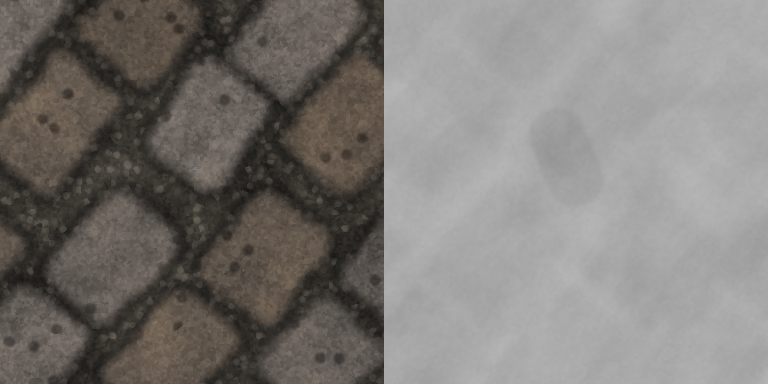
This texture is drawn by a Shadertoy shader. Its source:

```glsl
// Two square panels side by side: dark weathered cobblestones on a slanted
// lattice, and a pale grey surface map of the same paving. Stones are rounded
// boxes; grit is cellular noise and soft stains are layered, warped sines.

const vec2 FIRST_STONE = vec2(0.534, 0.674);
const vec2 STEP_ACROSS = vec2(0.390, -0.010);
const vec2 STEP_DOWN = vec2(0.155, -0.305);
const float STONE_ANGLE = -0.68;

const vec3 STONE_GREY = vec3(0.415, 0.388, 0.368);
const vec3 STONE_BROWN = vec3(0.395, 0.345, 0.295);
const vec3 SOIL = vec3(0.225, 0.212, 0.190);
const vec3 RIM = vec3(0.165, 0.155, 0.142);

vec2 hash2(vec2 p) {
    vec3 q = fract(p.xyx * vec3(0.1031, 0.1030, 0.0973));
    q += dot(q, q.yzx + 33.33);
    return fract((q.xx + q.yz) * q.zy);
}

mat2 rotation(float a) {
    return mat2(cos(a), sin(a), -sin(a), cos(a));
}

// Cellular noise: x = distance to the nearest point, y = its random value
vec2 cells(vec2 p) {
    vec2 base = floor(p), best = vec2(9.0, 0.0);
    for (int y = -1; y <= 1; y++)
    for (int x = -1; x <= 1; x++) {
        vec2 id = base + vec2(x, y);
        vec2 h = hash2(id);
        float d = length(id + h - p);
        if (d < best.x) best = vec2(d, fract(h.x * 7.3 + h.y * 3.1));
    }
    return best;
}

// Layered sines, each octave turned and bent by the one before
float clouds(vec2 p) {
    float sum = 0.0, amp = 0.5, bend = 0.0;
    for (int i = 0; i < 6; i++) {
        p = rotation(1.1) * p * 1.75 + 2.3;
        vec2 w = p + 1.4 * sin(p.yx * 0.7 + bend);
        bend = sin(w.x) * sin(w.y + 0.6 * w.x);
        sum += amp * bend;
        amp *= 0.64;
    }
    return sum;
}

float roundedBox(vec2 p, vec2 halfSize, float radius) {
    vec2 q = abs(p) - halfSize + radius;
    return length(max(q, 0.0)) + min(max(q.x, q.y), 0.0) - radius;
}

// Nearest stone: x = signed distance, y = brown tint, z = brightness
vec3 paving(vec2 p) {
    vec2 base = round(inverse(mat2(STEP_ACROSS, STEP_DOWN)) * (p - FIRST_STONE));
    vec3 best = vec3(9.0, 0.0, 0.0);
    for (int y = -1; y <= 1; y++)
    for (int x = -1; x <= 1; x++) {
        vec2 id = base + vec2(x, y);
        vec2 odd = mod(id, 2.0);
        vec2 h = hash2(id + 40.0);
        vec2 center = FIRST_STONE + id.x * STEP_ACROSS + id.y * STEP_DOWN;
        center += 0.02 * (h - 0.5) - vec2(0.0, 0.045 * odd.y);
        vec2 local = (p - center) * rotation(STONE_ANGLE + 0.16 * (h.x - 0.5));
        vec2 halfSize = vec2(0.132, 0.157 + 0.024 * odd.x) + 0.016 * (h.yx - 0.5);
        float d = roundedBox(local, halfSize, 0.06);
        float tint = mod(id.x + id.y, 2.0) * (0.6 + 0.4 * h.y);
        if (d < best.x) best = vec3(d, tint, 0.92 + 0.14 * h.x);
    }
    return best;
}

vec3 cobbleColor(vec2 p, vec3 stone, float stain) {
    vec2 coarse = cells(p * 48.0), fine = cells(p * 115.0);
    vec2 pits = cells(p * 15.0 + 5.0);
    float grain = 0.45 * (coarse.y - 0.5) + 0.6 * (fine.y - 0.5);

    // Stone face with tint, mottling, grain and a few dark pits
    vec3 face = mix(STONE_GREY, STONE_BROWN, clamp(stone.y + 0.4 * stain, 0.0, 1.0));
    face *= stone.z * (1.0 + 0.22 * stain + 0.3 * grain);
    float pit = step(0.82, pits.y) * (1.0 - smoothstep(0.12, 0.3, pits.x));
    face *= 1.0 - 0.35 * pit;

    // Joint of soil and small pebbles, darkest next to the stones
    float pebble = smoothstep(0.55, 0.95, coarse.y) * (1.0 - smoothstep(0.25, 0.6, coarse.x));
    vec3 joint = mix(RIM, SOIL, smoothstep(0.0, 0.03, stone.x));
    joint *= 1.0 + 0.3 * stain + 0.45 * grain + 0.45 * pebble;

    return mix(face, joint, smoothstep(-0.042, 0.006, stone.x));
}

vec3 surfaceGrey(vec2 p, vec3 stone, float stain) {
    float joint = smoothstep(-0.04, 0.02, stone.x);
    float streak = clouds(p * rotation(STONE_ANGLE) * vec2(6.0, 2.2) + 3.0);
    float worn = roundedBox((p - vec2(0.475, 0.59)) * rotation(0.4), vec2(0.075, 0.135), 0.074);
    float grey = 0.657 + 0.022 * joint + 0.035 * streak + 0.028 * stain;
    grey -= 0.03 * (1.0 - smoothstep(-0.012, 0.008, worn));
    grey += 0.014 * (cells(p * 95.0).y - 0.5);
    return vec3(grey);
}

void mainImage(out vec4 fragColor, in vec2 fragCoord) {
    vec2 uv = fragCoord / iResolution.xy * vec2(2.0, 1.0);
    float rightPanel = clamp((uv.x - 1.0) * iResolution.x * 0.5 + 0.5, 0.0, 1.0);
    vec2 p = vec2(uv.x - step(1.0, uv.x), uv.y);

    float stain = clouds(p * 5.0);
    vec3 stone = paving(p);
    stone.x += 0.014 * clouds(p * 9.0 + 7.0);

    vec3 color = mix(cobbleColor(p, stone, stain), surfaceGrey(p, stone, stain), rightPanel);
    fragColor = vec4(color, 1.0);
}
```
